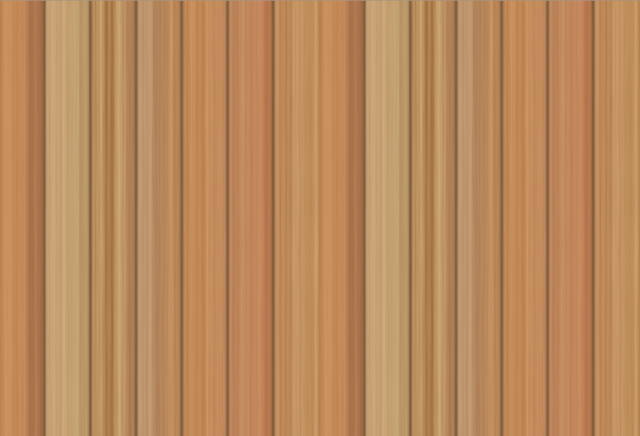
A Shadertoy shader for this texture:

```glsl
// Upright wooden planks: a run of seven boards, repeated twice across.
// Each board blends two tones, carries periodic gradient-noise grain
// stretched along its length, and meets its neighbour at a soft dark seam.

const float BOARDS = 7.0;

// Left and right tone of each board; alpha is the strength of its grain.
const vec4 leftTone[7] = vec4[7](
    vec4(0.76, 0.53, 0.33, 0.06), vec4(0.79, 0.65, 0.47, 0.08),
    vec4(0.71, 0.54, 0.34, 0.15), vec4(0.71, 0.54, 0.38, 0.10),
    vec4(0.77, 0.55, 0.35, 0.07), vec4(0.75, 0.53, 0.36, 0.07),
    vec4(0.75, 0.55, 0.36, 0.10));
const vec3 rightTone[7] = vec3[7](
    vec3(0.67, 0.45, 0.30), vec3(0.73, 0.59, 0.40),
    vec3(0.71, 0.53, 0.35), vec3(0.75, 0.55, 0.37),
    vec3(0.76, 0.54, 0.35), vec3(0.75, 0.50, 0.34),
    vec3(0.79, 0.61, 0.41));

vec2 hashGradient(vec2 cell) {
    float angle = 6.2832 * fract(sin(dot(cell, vec2(127.1, 311.7))) * 43758.5);
    return vec2(cos(angle), sin(angle));
}

// Gradient noise that wraps horizontally after the given number of cells.
float gradientNoise(vec2 p, float period) {
    vec2 cell = floor(p), f = p - cell;
    vec2 u = f * f * f * (f * (f * 6.0 - 15.0) + 10.0);
    float x0 = mod(cell.x, period), x1 = mod(cell.x + 1.0, period);
    float a = dot(hashGradient(vec2(x0, cell.y)), f);
    float b = dot(hashGradient(vec2(x1, cell.y)), f - vec2(1, 0));
    float c = dot(hashGradient(vec2(x0, cell.y + 1.0)), f - vec2(0, 1));
    float d = dot(hashGradient(vec2(x1, cell.y + 1.0)), f - vec2(1, 1));
    return mix(mix(a, b, u.x), mix(c, d, u.x), u.y);
}

// Broad straight streaks plus finer fibres that drift a little with height.
float woodGrain(vec2 uv) {
    float x = fract(uv.x);
    float broad = gradientNoise(vec2(x * 46.0, 0.4), 46.0);
    float medium = gradientNoise(vec2(x * 83.0, 5.4), 83.0);
    float fine = gradientNoise(vec2(x * 119.0, 9.3 + uv.y * 0.5), 119.0);
    float fibre = gradientNoise(vec2(x * 190.0, 20.0 + uv.y * 6.0), 190.0);
    return broad * 0.8 + medium * 0.7 + fine * 0.5 + fibre * 0.25;
}

vec4 boardTone(float index, float across) {
    int i = int(mod(index + 0.5, BOARDS));
    vec4 tone = leftTone[i];
    tone.rgb = mix(tone.rgb, rightTone[i], smoothstep(0.38, 0.72, across));
    return tone;
}

void mainImage(out vec4 fragColor, in vec2 fragCoord) {
    vec2 uv = fragCoord / iResolution.xy;
    uv.x *= 2.0;

    // Nearest joint and signed distance to it, in board widths
    float x = uv.x * BOARDS;
    float joint = floor(x + 0.5);
    float s = x - joint;
    float pixel = 2.0 * BOARDS / iResolution.x;

    // Boards either side of the joint, with a smooth change-over
    vec4 tone = mix(boardTone(joint - 1.0, s + 1.0), boardTone(joint, s),
                    smoothstep(-pixel, pixel, s + 0.02));
    vec3 color = tone.rgb + woodGrain(uv) * tone.a * vec3(0.8, 1.0, 1.0);

    // Dark groove, soft shade and lit lip; the joint between runs is faint
    float hasSeam = mod(joint + 0.5, BOARDS) < 1.0 ? 0.12 : 1.0;
    float groove = exp(-pow((s + 0.025) / 0.032, 2.0));
    float shade = exp(-pow((s + 0.03) / 0.08, 2.0));
    float lip = exp(-pow((s - 0.045) / 0.03, 2.0));
    color += 0.035 * lip * hasSeam;
    color *= 1.0 - 0.10 * shade * hasSeam;
    color = mix(color, vec3(0.45, 0.32, 0.21), 0.72 * groove * hasSeam);

    // Thin worn, greyish line along the top edge
    float topEdge = smoothstep(0.9965, 0.9985, uv.y);
    color = mix(color, vec3(0.66, 0.58, 0.50), 0.6 * topEdge);

    fragColor = vec4(clamp(color, 0.0, 1.0), 1.0);
}
```
